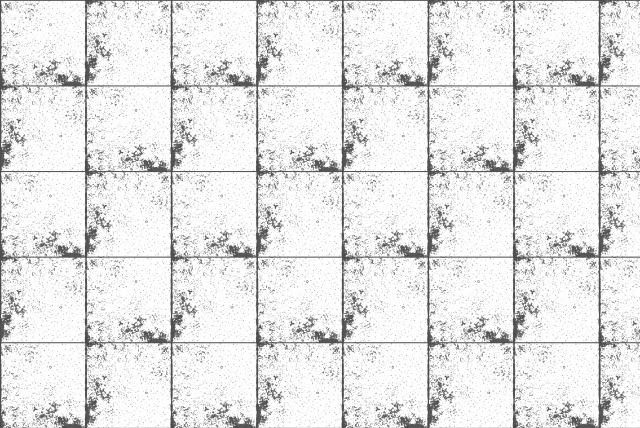
This pattern is drawn by a WebGL 1 fragment shader. Its source:

```glsl
precision highp float;
// Square white tiles with dark joints and stippled grime, alternate tiles turned a quarter.
uniform vec2 u_resolution;

const float ROWS = 5.0;                  // tiles down the canvas
const vec3 PAPER = vec3(0.995);
const vec3 INK = vec3(0.27);
const float JOINT_V = 0.0085;            // half widths, in tiles
const float JOINT_H = 0.0060;
const float GRAIN = 105.0;               // stipple cells per tile
const float SPECKS = 24.0;               // loose speck cells per tile
const float SPECK_SIZE = 0.0052;
const int SAMPLES = 3;                   // antialiasing samples per axis

float hash(vec2 p) {
  vec3 q = fract(vec3(p.xyx) * 0.1031);
  q += dot(q, q.yzx + 33.33);
  return fract((q.x + q.y) * q.z);
}

float noise(vec2 p) {
  vec2 i = floor(p), f = fract(p);
  f = f * f * (3.0 - 2.0 * f);
  return mix(mix(hash(i), hash(i + vec2(1.0, 0.0)), f.x),
             mix(hash(i + vec2(0.0, 1.0)), hash(i + 1.0), f.x), f.y);
}

float fbm(vec2 p) {
  return 0.5 * noise(p) + 0.3 * noise(p * 2.1 + 7.3) + 0.2 * noise(p * 4.3 + 19.1);
}

float stain(vec2 p, vec2 centre, vec2 radius) {
  vec2 d = (p - centre) / radius;
  return exp(-dot(d, d));
}

// How dirty each part of the tile is, from 0 to 1
float dirt(vec2 p) {
  float d = 0.95 * stain(p, vec2(0.05, 0.19), vec2(0.21, 0.25));
  d += 0.80 * stain(p, vec2(0.64, 0.22), vec2(0.24, 0.22));
  d += 0.65 * stain(p, vec2(0.80, 0.04), vec2(0.24, 0.12));
  d += 0.55 * stain(p, vec2(0.10, 0.96), vec2(0.20, 0.14));
  d += 0.40 * stain(p, vec2(0.38, 0.88), vec2(0.13, 0.14));
  d += 0.45 * stain(p, vec2(0.15, 0.62), vec2(0.20, 0.17));
  d += 0.45 * exp(-p.y / 0.06) + 0.25 * exp(-p.x / 0.04);
  return min(d, 1.0);
}

// Faint loose dots strung along slanted rows
float specks(vec2 p) {
  vec2 g = mat2(0.82, -0.57, 0.57, 0.82) * p * SPECKS + 40.0;
  vec2 cell = floor(g);
  float h = hash(cell + 3.7);
  vec2 jitter = 0.25 + 0.5 * vec2(hash(cell + 11.0), hash(cell + 23.0));
  float d = length(fract(g) - jitter) / SPECKS;
  float radius = SPECK_SIZE * (0.5 + 0.6 * h);
  float strength = mix(0.25, 0.75, hash(cell + 47.0));
  return strength * step(0.42, h) * (1.0 - smoothstep(radius - 0.003, radius + 0.003, d));
}

// Distinct chips: a dome on the edge, a three-pointed nick and a tiny ring
float chips(vec2 p) {
  float wobble = 0.35 * (noise(p * 45.0) - 0.5);
  float dome = length((p - vec2(0.85, 0.0)) / vec2(0.10, 0.05)) - 1.0 + wobble;
  vec2 n = p - vec2(0.41, 0.22);
  float nick = length(n) - 0.018 - 0.012 * cos(3.0 * atan(n.y, n.x) + 0.5);
  float ring = abs(length((p - vec2(0.59, 0.71)) / vec2(0.8, 1.0)) - 0.013) - 0.003;
  return 0.9 * (1.0 - smoothstep(-0.003, 0.003, min(dome * 0.05, min(nick, ring))));
}

float grime(vec2 p) {
  float d = dirt(p);
  float patches = 0.6 * fbm(p * 11.0 + 5.0) + 0.4 * fbm(p * 23.0 + 71.0);
  float density = d * smoothstep(0.30, 0.66, patches);
  // Fine grains, darker where they crowd
  float threshold = mix(0.96, 0.28, density);
  float grain = smoothstep(threshold - 0.12, threshold + 0.12, noise(p * GRAIN));
  float stipple = grain * mix(0.55, 0.95, density);
  // Small worn cores, broken up by the grain
  float core = smoothstep(0.80, 0.92, patches + 0.27 * d) * smoothstep(0.2, 0.6, d);
  core *= 0.75 + 0.25 * noise(p * 60.0 + 13.0);
  return max(max(stipple, core), max(specks(p), chips(p)));
}

// Joints lie just inside the left and top edges; the upright ones are rougher
float joints(vec2 q) {
  vec2 d = abs(fract(q - vec2(0.005, -0.004) + 0.5) - 0.5);
  float rough = 0.010 * (noise(vec2(q.y * 38.0, 2.0)) - 0.4);
  float v = d.x - JOINT_V - rough;
  float h = d.y - JOINT_H;
  return 0.95 * (1.0 - smoothstep(-0.003, 0.003, min(v, h)));
}

float inkAt(vec2 pixel) {
  vec2 g = pixel / u_resolution.y * ROWS;
  vec2 tile = floor(g), q = g - tile;
  float turned = mod(tile.x + tile.y, 2.0);
  vec2 p = turned > 0.5 ? vec2(1.0 - q.y, q.x) : q;
  return max(grime(p), joints(q));
}

void main() {
  float ink = 0.0;
  for (int j = 0; j < SAMPLES; j++) {
    for (int i = 0; i < SAMPLES; i++) {
      vec2 offset = (vec2(float(i), float(j)) + 0.5) / float(SAMPLES) - 0.5;
      ink += inkAt(gl_FragCoord.xy + offset);
    }
  }
  ink /= float(SAMPLES * SAMPLES);
  gl_FragColor = vec4(mix(PAPER, INK, ink), 1.0);
}
```
